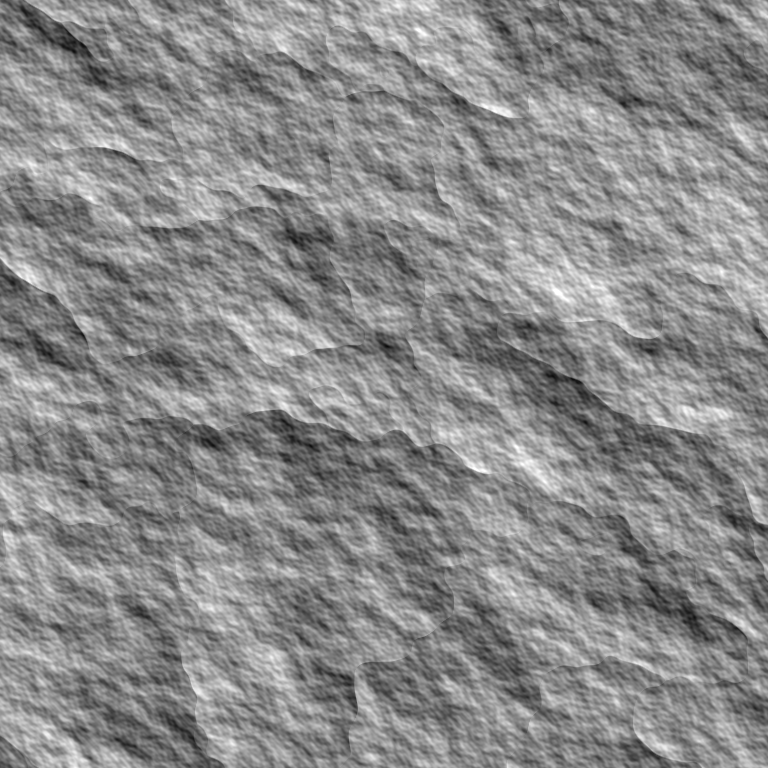
Give the GLSL for this texture, as a three.js fragment shader.

```glsl
varying vec2 vUv;

const vec2 LIGHT_DIR = vec2(0.56, 0.8285);
const float MID_GREY = 0.54;
const float CONTRAST = 0.08;
const float SLOPE_STEP = 0.001;
const float GRAIN_STRETCH = 0.8;
const mat2 OCTAVE_TURN = mat2(0.8, 0.6, -0.6, 0.8);
const int MAX_OCTAVES = 6;

// Sine-free hash giving a unit gradient for a lattice cell
vec2 cellGradient(vec2 cell) {
  vec3 h = fract(cell.xyx * vec3(0.1031, 0.1030, 0.0973));
  h += dot(h, h.yzx + 33.33);
  vec2 g = fract((h.xx + h.yz) * h.zy) * 2.0 - 1.0;
  return normalize(g + 0.0001);
}

float gradientNoise(vec2 p) {
  vec2 i = floor(p);
  vec2 f = p - i;
  vec2 u = f * f * f * (f * (f * 6.0 - 15.0) + 10.0);
  vec2 e = vec2(1.0, 0.0);
  float a = dot(cellGradient(i), f);
  float b = dot(cellGradient(i + e.xy), f - e.xy);
  float c = dot(cellGradient(i + e.yx), f - e.yx);
  float d = dot(cellGradient(i + e.xx), f - e.xx);
  return mix(mix(a, b, u.x), mix(c, d, u.x), u.y);
}

// Fractal height whose first octave has unit slope
float fractalHeight(vec2 p, float frequency, int octaves, float gain, vec2 seed) {
  float height = 0.0;
  float amplitude = 1.0 / frequency;
  p = p * frequency + seed;
  for (int i = 0; i < MAX_OCTAVES; i++) {
    if (i >= octaves) break;
    height += amplitude * gradientNoise(p);
    p = 2.0 * OCTAVE_TURN * p + vec2(17.3, 9.1);
    amplitude *= gain;
  }
  return height;
}

// Overlapping slabs meet in sharp ledges; fine grit covers them all
float rockHeight(vec2 p) {
  float slabs = -1.0;
  for (int i = 0; i < 3; i++) {
    vec2 seed = vec2(31.7, 12.9) * float(i + 1);
    slabs = max(slabs, fractalHeight(p, 2.7, 5, 0.46, seed));
  }
  float grit = fractalHeight(p, 43.0, 3, 0.5, vec2(5.2, 71.4));
  return 1.1 * slabs + 0.95 * grit;
}

// Slope along the light, which is the x axis of the rock frame
float slopeToLight(vec2 p, float stepSize) {
  vec2 offset = vec2(stepSize, 0.0);
  return (rockHeight(p + offset) - rockHeight(p - offset)) / (2.0 * stepSize);
}

void main() {
  vec2 across = vec2(LIGHT_DIR.y, -LIGHT_DIR.x);
  vec2 p = vec2(dot(vUv, LIGHT_DIR), GRAIN_STRETCH * dot(vUv, across));
  float shade = MID_GREY + CONTRAST * slopeToLight(p, SLOPE_STEP);
  gl_FragColor = vec4(vec3(clamp(shade, 0.0, 1.0)), 1.0);
}
```
